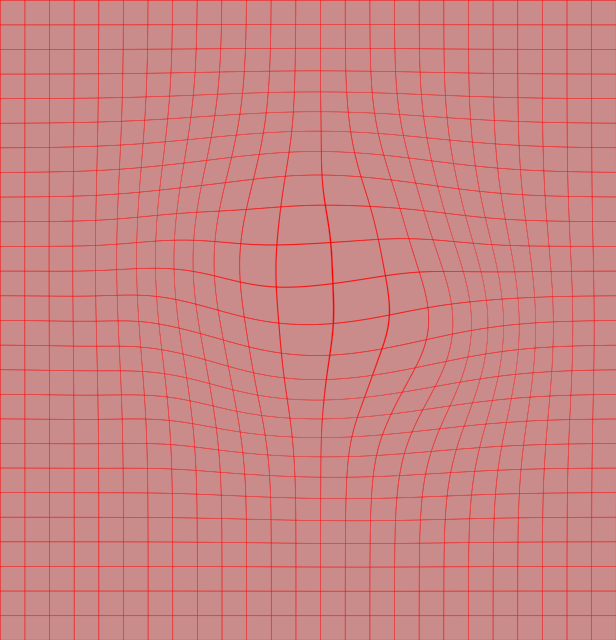
This background is drawn by a Shadertoy shader. Its source:

```glsl
// Soft elliptical bump with height 1 at its center
float bump(vec2 p, vec2 center, vec2 radius) {
    vec2 d = (p - center) / radius;
    return exp(-0.5 * dot(d, d));
}

// Displacement of the sheet at p, in grid cells
vec2 bulge(vec2 p) {
    // Sideways stretch
    float x = 2.35 * bump(p, vec2(17.95, 13.27), vec2(2.47, 2.88))
            + 0.84 * bump(p, vec2(15.41, 8.64), vec2(2.20, 2.37))
            + 0.186 * bump(p, vec2(13.55, 13.55), vec2(1.42, 1.86))
            + 0.135 * bump(p, vec2(14.90, 16.25), vec2(1.19, 1.19))
            - 1.34 * bump(p, vec2(9.08, 10.57), vec2(2.44, 3.39))
            - 0.305 * bump(p, vec2(11.01, 15.24), vec2(1.52, 2.03))
            - 0.17 * bump(p, vec2(12.70, 7.62), vec2(1.35, 1.52));

    // Vertical stretch
    float y = 1.43 * bump(p, vec2(12.70, 14.90), vec2(4.00, 2.44))
            + 0.135 * bump(p, vec2(14.90, 19.81), vec2(3.39, 1.69))
            + 0.135 * bump(p, vec2(17.27, 13.55), vec2(2.37, 1.69))
            + 0.17 * bump(p, vec2(10.50, 11.85), vec2(1.86, 1.25))
            - 0.914 * bump(p, vec2(12.87, 6.87), vec2(4.06, 2.03))
            - 0.20 * bump(p, vec2(16.93, 10.16), vec2(1.86, 1.52))
            - 0.20 * bump(p, vec2(7.28, 10.16), vec2(1.69, 1.52))
            - 0.305 * bump(p, vec2(7.11, 16.09), vec2(1.86, 1.86))
            - 0.10 * bump(p, vec2(5.59, 12.87), vec2(1.19, 1.52));
    return vec2(x, y);
}

// Share of each softened pixel covered by the vertical and horizontal lines
vec2 lineCoverage(vec2 grid) {
    vec2 dx = dFdx(grid), dy = dFdy(grid);
    vec2 footprint = 1.18 * max(sqrt(dx * dx + dy * dy), 1e-5);
    vec2 offset = fract(grid + 0.5) - 0.5;
    vec2 halfWidth = vec2(0.0115);
    vec2 upper = clamp(offset + 0.5 * footprint, -halfWidth, halfWidth);
    vec2 lower = clamp(offset - 0.5 * footprint, -halfWidth, halfWidth);
    return (upper - lower) / footprint;
}

void mainImage(out vec4 fragColor, in vec2 fragCoord) {
    // Cell coordinates, counted from the top left
    vec2 uv = fragCoord / iResolution.xy;
    vec2 p = vec2(uv.x, 1.0 - uv.y) * vec2(25.0, 26.0);

    // Warped grid, each line starting at its cell's edge
    vec2 cover = lineCoverage(p - bulge(p) - 0.011);
    float ink = 1.0 - (1.0 - cover.x) * (1.0 - cover.y);

    vec3 dustyRose = vec3(0.792, 0.545, 0.545);
    vec3 lineRed = vec3(1.0, 0.0, 0.0);
    fragColor = vec4(mix(dustyRose, lineRed, ink), 1.0);
}
```
